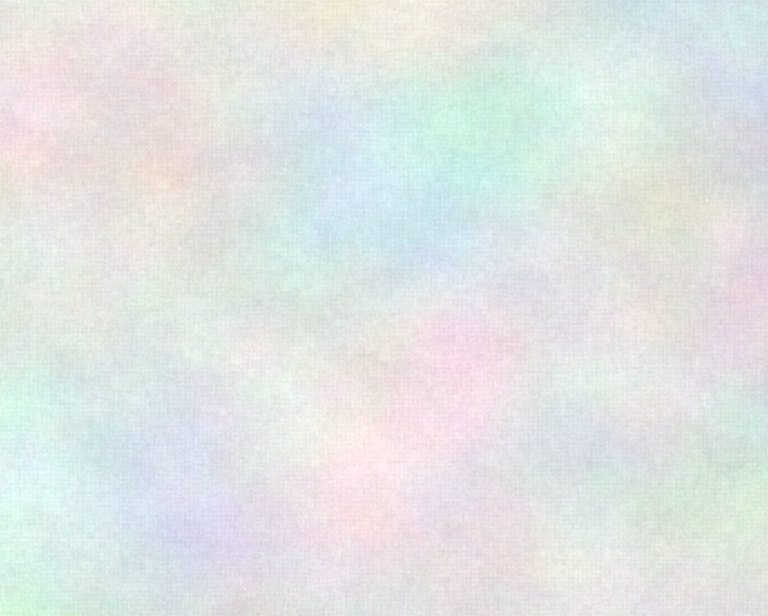
Write a WebGL 1 fragment shader that draws this texture.

```glsl
precision highp float;
// Soft pastel clouds on finely woven canvas paper.
// Each colour channel drifts with its own fractal noise; crossed sine threads,
// short streaks and a fine grain add the faint relief of the cloth.

uniform vec2 u_resolution;

const vec3 PAPER_COLOR = vec3(0.876, 0.890, 0.884);
const vec3 TINT_RANGE = vec3(0.23, 0.22, 0.20);  // colour swing per channel
const vec2 CLOUD_SCALE = vec2(2.1, 2.6);         // large clouds per height
const float CLOUD_GAIN = 0.6;                    // strength kept per octave
const float LIGHT_RANGE = 0.08;                  // shared light and dark drift
const float THREADS = 138.0;                     // threads per height
const float THREAD_WOBBLE = 0.5;                 // phase drift, in turns
const float THREAD_RELIEF = 0.012;
const float STREAK_LENGTH = 2.6;                 // in threads
const float STREAK_RELIEF = 0.024;
const float GRAIN_RELIEF = 0.036;
const float TAU = 6.2831853;

float hash(vec2 cell) {
  vec3 p = fract(cell.xyx * 0.1031);
  p += dot(p, p.yzx + 33.33);
  return fract((p.x + p.y) * p.z);
}

// Value noise in 0..1 with a smooth quintic blend
float noise(vec2 p) {
  vec2 cell = floor(p);
  vec2 f = fract(p);
  f = f * f * f * (f * (f * 6.0 - 15.0) + 10.0);
  float low = mix(hash(cell), hash(cell + vec2(1.0, 0.0)), f.x);
  float high = mix(hash(cell + vec2(0.0, 1.0)), hash(cell + 1.0), f.x);
  return mix(low, high, f.y);
}

// Layered noise centred on zero; each octave is turned to hide the lattice
float clouds(vec2 p) {
  const mat2 turn = mat2(1.6, 1.2, -1.2, 1.6);
  float sum = 0.0;
  float weight = 0.5;
  for (int octave = 0; octave < 7; octave++) {
    sum += weight * (noise(p) - 0.5);
    p = turn * p + 17.3;
    weight *= CLOUD_GAIN;
  }
  return sum;
}

// Crossed threads with uneven brightness along each direction
float weave(vec2 p) {
  vec2 wobble = THREAD_WOBBLE * vec2(noise(p * 31.0), noise(p * 31.0 + 57.0));
  vec2 thread = sin((p * THREADS + wobble) * TAU);
  float ridges = 0.5 * (thread.x + thread.y) + 0.5 * thread.x * thread.y;
  vec2 q = p * THREADS * 1.3;
  float streaks = noise(q / vec2(STREAK_LENGTH, 1.0) + 40.0)
                + noise(q / vec2(1.0, STREAK_LENGTH) + 90.0) - 1.0;
  float grain = noise(p * THREADS * 2.0 + 130.0) - 0.5;
  return THREAD_RELIEF * ridges + STREAK_RELIEF * streaks + GRAIN_RELIEF * grain;
}

void main() {
  vec2 p = gl_FragCoord.xy / u_resolution.y;
  vec2 q = p * CLOUD_SCALE;

  // Independent drift of red, green and blue gives the changing hues
  vec3 tint = vec3(clouds(q + vec2(3.7, 61.2)),
                   clouds(q + vec2(45.1, 12.8)),
                   clouds(q + vec2(82.6, 37.4)));
  float light = clouds(q * 2.5 + vec2(23.9, 74.5));

  vec3 color = PAPER_COLOR + TINT_RANGE * tint + LIGHT_RANGE * light;
  color += weave(p);
  gl_FragColor = vec4(clamp(color, 0.0, 1.0), 1.0);
}
```
